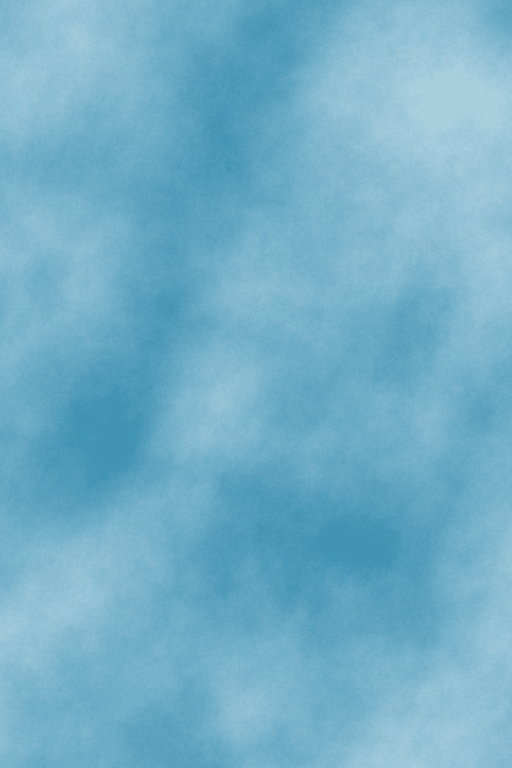
This texture is drawn by a Shadertoy shader. Its source:

```glsl
const vec3 DEEP_BLUE = vec3(0.26, 0.58, 0.71);
const vec3 PALE_BLUE = vec3(0.66, 0.81, 0.87);
const float MEAN_TONE = 0.51;
const float CLOUD_CONTRAST = 0.68;
const float CLOUD_SCALE = 4.2;      // largest cloud cells per canvas height
const float CLOUD_GAIN = 0.57;
const int CLOUD_OCTAVES = 6;
const float BAND_CONTRAST = 0.16;
const float BAND_PERIOD = 0.43;
const float BAND_WARP = 0.26;
const vec2 BAND_NORMAL = vec2(0.78, -0.62);
const float STRETCH = 0.85;         // frequency factor along the bands
const float GRAIN_SCALE = 340.0;
const float GRAIN_CONTRAST = 0.1;
const float TAU = 6.28319;

// Integer hash of a lattice cell, from 0 to 1
float hash(vec2 cell) {
    uvec2 q = uvec2(ivec2(cell)) * uvec2(1597u, 3571u);
    uint h = (q.x ^ (q.y << 8)) * 747796405u + 2891336453u;
    h = ((h >> ((h >> 28) + 4u)) ^ h) * 277803737u;
    h = (h >> 22) ^ h;
    return float(h >> 8) / 16777216.0;
}

// Smooth value noise centred on zero
float noise(vec2 p) {
    vec2 cell = floor(p);
    vec2 f = p - cell;
    vec2 w = f * f * f * (f * (f * 6.0 - 15.0) + 10.0);
    float low = mix(hash(cell), hash(cell + vec2(1, 0)), w.x);
    float high = mix(hash(cell + vec2(0, 1)), hash(cell + vec2(1, 1)), w.x);
    return mix(low, high, w.y) - 0.5;
}

// Octaves turned against each other to hide the lattice
float clouds(vec2 p) {
    const mat2 turn = mat2(0.8, 0.6, -0.6, 0.8);
    float sum = 0.0;
    float amplitude = 1.0;
    for (int i = 0; i < CLOUD_OCTAVES; i++) {
        sum += amplitude * noise(p);
        p = turn * p * 2.03 + vec2(17.3, 9.1);
        amplitude *= CLOUD_GAIN;
    }
    return sum;
}

void mainImage(out vec4 fragColor, in vec2 fragCoord) {
    vec2 p = fragCoord / iResolution.y;

    // Frame aligned with the diagonal drift
    vec2 along = vec2(-BAND_NORMAL.y, BAND_NORMAL.x);
    vec2 drift = vec2(dot(p, BAND_NORMAL), dot(p, along));

    // Broad bands, bent by slow noise
    float bend = BAND_WARP * noise(p * 3.1 + 41.7);
    float bands = cos(TAU * (drift.x + bend) / BAND_PERIOD);

    // Cloud tone and fine paper grain
    float cloud = clouds(drift * vec2(1.0, STRETCH) * CLOUD_SCALE + 6.4);
    float grain = noise(p * GRAIN_SCALE);

    float tone = MEAN_TONE + BAND_CONTRAST * bands
               + CLOUD_CONTRAST * cloud + GRAIN_CONTRAST * grain;
    fragColor = vec4(mix(DEEP_BLUE, PALE_BLUE, clamp(tone, 0.0, 1.0)), 1.0);
}
```
